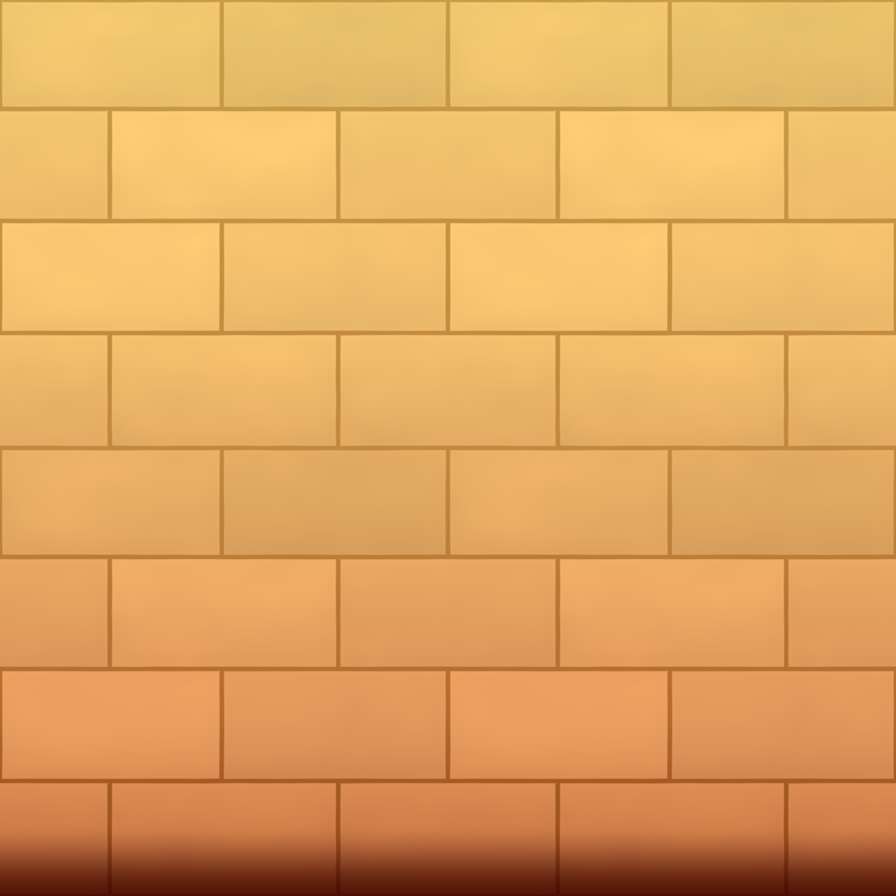
Reproduce this pattern procedurally as a three.js fragment shader.

```glsl
varying vec2 vUv;

const vec2 GRID = vec2(4.0, 8.0);     // bricks across, courses up
const vec2 PERIOD = vec2(2.0, 4.0);   // bricks before the wear repeats
const float JOINT_HALF = 0.0025;
const float SOFT = 0.0011;

float hash(vec2 p) {
  vec3 q = fract(vec3(p.xyx) * 0.1031);
  q += dot(q, q.yzx + 33.33);
  return fract((q.x + q.y) * q.z);
}

float noise(vec2 p) {
  vec2 i = floor(p);
  vec2 f = fract(p);
  f = f * f * (3.0 - 2.0 * f);
  float low = mix(hash(i), hash(i + vec2(1.0, 0.0)), f.x);
  float high = mix(hash(i + vec2(0.0, 1.0)), hash(i + 1.0), f.x);
  return mix(low, high, f.y);
}

float fbm(vec2 p) {
  float sum = 0.0;
  float gain = 0.5;
  for (int i = 0; i < 3; i++) {
    sum += gain * noise(p);
    p = p * 2.03 + 7.1;
    gain *= 0.5;
  }
  return sum;
}

// Slightly uneven joint positions, in grid units
float courseEdge(float row) {
  return row + 0.027 * step(0.5, mod(row, PERIOD.y));
}

float brickEdge(float col, float staggered) {
  float odd = mod(col, PERIOD.x);
  return col + 0.01 * mix(-odd, 2.0 * odd - 1.0, staggered);
}

vec3 brickGradient(float y) {
  vec3 c = mix(vec3(0.81, 0.49, 0.285), vec3(0.885, 0.595, 0.36), smoothstep(0.06, 0.2, y));
  c = mix(c, vec3(0.905, 0.68, 0.39), smoothstep(0.2, 0.48, y));
  c = mix(c, vec3(0.95, 0.75, 0.43), smoothstep(0.46, 0.7, y));
  return mix(c, vec3(0.935, 0.772, 0.428), smoothstep(0.7, 1.0, y));
}

vec3 jointGradient(float y) {
  vec3 c = mix(vec3(0.62, 0.32, 0.12), vec3(0.71, 0.43, 0.18), smoothstep(0.06, 0.25, y));
  c = mix(c, vec3(0.76, 0.535, 0.235), smoothstep(0.22, 0.52, y));
  return mix(c, vec3(0.785, 0.605, 0.27), smoothstep(0.5, 1.0, y));
}

// Brightness of one brick: course tint, alternation, shading and soft wear
float brickShade(vec2 id, vec2 local, float border) {
  float course = 1.0 + 0.012 * step(0.5, id.y) - 0.025 * step(2.5, id.y);
  float contrast = mix(0.004, 0.018, step(0.5, id.y));
  float alternate = contrast * (1.0 - 2.0 * id.x);
  float slope = 0.045 * (local.y - 0.5);
  float mottle = 0.05 * (fbm(local * vec2(3.2, 2.2) + id * 17.3) - 0.44);
  float glow = 0.018 * (smoothstep(0.0, 0.03, border) - 0.6) * (1.0 - 0.6 * id.x);
  float rim = 0.012 * (1.0 - smoothstep(0.003, 0.008, border));
  return course + alternate + slope + mottle + glow + rim;
}

void main() {
  // Locate the brick
  vec2 p = vUv * GRID;
  float row = floor(p.y);
  row -= 1.0 - step(courseEdge(row), p.y);
  float staggered = 1.0 - mod(row, 2.0);
  p.x -= 0.5 * staggered;
  float col = floor(p.x);
  col -= 1.0 - step(brickEdge(col, staggered), p.x);
  col += step(brickEdge(col + 1.0, staggered), p.x);

  // Distance to the nearest joint, in canvas units
  vec2 low = vec2(brickEdge(col, staggered), courseEdge(row));
  vec2 high = vec2(brickEdge(col + 1.0, staggered), courseEdge(row + 1.0));
  vec2 gap = min(p - low, high - p) / GRID;
  float border = min(gap.x, gap.y);

  // Brick face and mortar
  vec2 id = mod(vec2(col, row), PERIOD);
  vec2 local = (p - low) / (high - low);
  vec3 brick = brickGradient(vUv.y) * brickShade(id, local, border);
  float wobble = 0.0005 * (noise(local * vec2(9.0, 5.0) + id * 11.7) - 0.5);
  float face = smoothstep(JOINT_HALF - SOFT, JOINT_HALF + SOFT, border + wobble);
  vec3 color = mix(jointGradient(vUv.y), brick, face);

  // Dark band along the ground
  vec3 ground = mix(vec3(0.29, 0.06, 0.02), vec3(0.33, 0.085, 0.03), face);
  color = mix(ground, color, smoothstep(-0.002, 0.082, vUv.y));
  gl_FragColor = vec4(color, 1.0);
}
```
